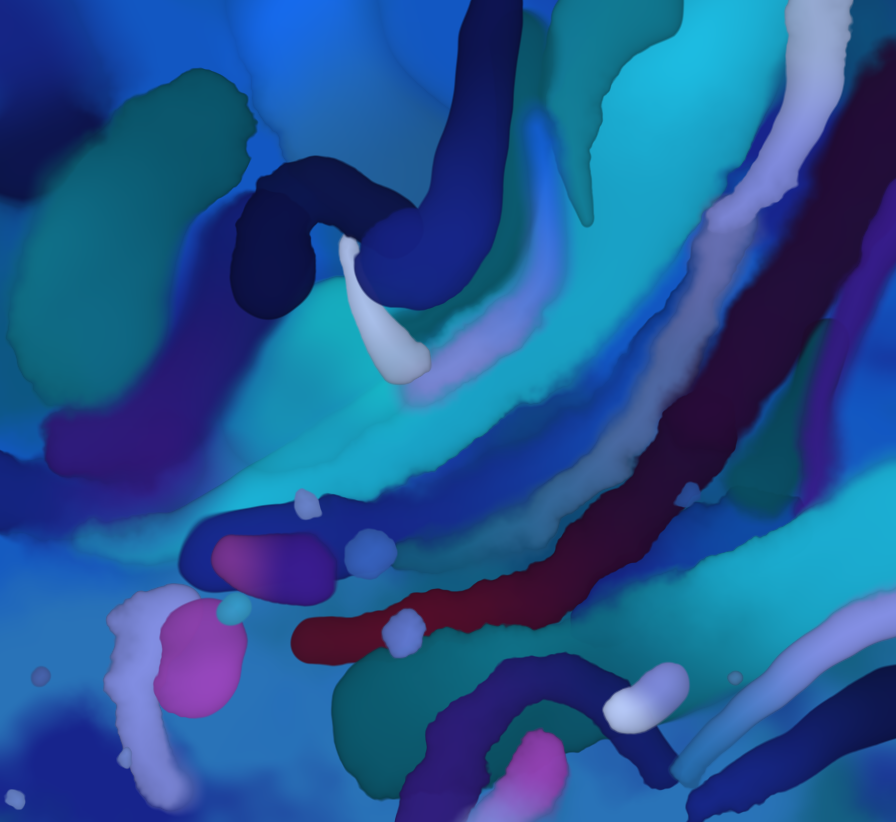
Give the GLSL for this background, as a Shadertoy shader.

```glsl
// Flowing alcohol-ink painting: blue, cyan and violet pools with wet and dry edges.
#define STEPS 10      // segments per ink stroke
#define DRY .0018     // crisp edge softness
#define DAMP .02      // half-wet edge softness
#define WET .07       // bleeding edge softness
#define WARP .07      // broad meander of the outlines
#define FRAY .035     // fine raggedness of the outlines
#define RIM .2        // pigment gathered at the edges
#define DROPS 9       // small scattered drops

const vec3 NAVY = vec3(.05, .07, .29), INDIGO = vec3(.09, .14, .55), BLUE = vec3(.07, .34, .76);
const vec3 SKY = vec3(.16, .45, .72), CYAN = vec3(.10, .65, .78), AQUA = vec3(.10, .80, .86);
const vec3 TEAL = vec3(.04, .34, .41), VIOLET = vec3(.21, .10, .52), PLUM = vec3(.14, .04, .20);
const vec3 LILAC = vec3(.48, .52, .83), PALE = vec3(.69, .76, .93), ORCHID = vec3(.58, .25, .70);
const vec3 WINE = vec3(.38, .03, .14);

vec2 pos;   // warped canvas position
vec3 paint; // colour built up so far

float hash(vec2 p) {
    vec3 q = fract(p.xyx * .1031);
    q += dot(q, q.yzx + 33.33);
    return fract((q.x + q.y) * q.z);
}

float noise(vec2 p) {
    vec2 i = floor(p), f = fract(p);
    f = f * f * (3. - 2. * f);
    vec2 e = vec2(0, 1);
    return mix(mix(hash(i), hash(i + e.yx), f.x),
               mix(hash(i + e), hash(i + e.yy), f.x), f.y);
}

float fbm(vec2 p) {
    float sum = 0., amp = .5;
    for (int i = 0; i < 4; i++) {
        sum += amp * noise(p);
        p = mat2(1.6, 1.2, -1.2, 1.6) * p + 3.7;
        amp *= .5;
    }
    return sum;
}

vec2 fbm2(vec2 p) { return vec2(fbm(p), fbm(p + 17.3)) - .47; }

// Tapered curved stroke: path = start and bend, tip = end point and both radii
void stroke(vec4 path, vec4 tip, vec3 inkStart, vec3 inkEnd, float bleed) {
    vec2 a = path.xy, b = path.zw, c = tip.xy, last = a;
    float d = 9.;
    for (int i = 1; i <= STEPS; i++) {
        float t = float(i) / float(STEPS);
        vec2 next = mix(mix(a, b, t), mix(b, c, t), t), e = next - last;
        float h = clamp(dot(pos - last, e) / max(dot(e, e), 1e-7), 0., 1.);
        float r = mix(tip.z, tip.w, t - (1. - h) / float(STEPS));
        d = min(d, length(pos - last - e * h) - r);
        last = next;
    }
    // Edges run from crisp to wet along the outline
    float wet = smoothstep(.3, .75, noise(pos * 6. + a * 37.));
    float soft = max(mix(DRY, bleed, wet), 1. / iResolution.y);
    float cover = 1. - smoothstep(-soft, soft, d);
    // Ink blends along the stroke, streaked with the flow
    vec2 axis = c - a;
    float along = dot(pos - a, axis) / max(dot(axis, axis), 1e-6);
    vec2 flow = vec2(dot(pos, vec2(.7, .7)) * 3., dot(pos, vec2(-.7, .7)) * 9.);
    float streak = noise(flow + c * 23.);
    vec3 ink = mix(inkStart, inkEnd, smoothstep(0., 1., along + .5 * (streak - .5)));
    ink *= .86 + .28 * streak;
    ink *= 1. - RIM * exp(-abs(d) / .014) - RIM * (1. - wet) * exp(-abs(d) / .002);
    paint = mix(paint, ink, cover * (.9 + .1 * streak));
}

void mainImage(out vec4 fragColor, in vec2 fragCoord) {
    vec2 p = fragCoord / iResolution.y;
    float ragged = smoothstep(.35, .7, noise(p * 7. + 4.));
    pos = p + WARP * fbm2(p * 4.) + FRAY * ragged * fbm2(p * 24.);

    // Mottled wash
    float mottle = fbm(pos * 3.);
    paint = mix(SKY, BLUE, smoothstep(.2, .6, p.y + mottle - .5));
    paint = mix(paint, INDIGO, smoothstep(.45, .68, fbm(pos * 3.5 + 8.)));
    paint = mix(paint, TEAL, .7 * smoothstep(.5, .7, fbm(pos * 3. + 21.)));

    // Upper pools
    stroke(vec4(-.02, .98, .08, .90), vec4(.03, .80, .09, .06), INDIGO, NAVY, WET);
    stroke(vec4(.36, 1., .38, .85), vec4(.50, .78, .10, .09), BLUE * 1.15, SKY * .8, WET);
    stroke(vec4(.22, .83, .11, .75), vec4(.12, .60, .08, .09), TEAL, mix(TEAL, CYAN, .4), DAMP);

    // Bright river and the strips beside it
    stroke(vec4(.12, .36, .62, .36), vec4(.88, 1.02, .02, .12), CYAN, CYAN, DAMP);
    stroke(vec4(.37, .50, .41, .55), vec4(.43, .57, .08, .10), CYAN, AQUA, WET);
    stroke(vec4(.78, 1., .66, .88), vec4(.72, .74, .07, .01), mix(TEAL, CYAN, .4), CYAN * .8, DRY);
    stroke(vec4(.64, .93, .66, .68), vec4(.49, .60, .04, .02), TEAL, TEAL, DAMP);
    stroke(vec4(.66, .83, .70, .62), vec4(.53, .54, .02, .035), BLUE * 1.15, LILAC, DAMP);
    stroke(vec4(.42, .71, .44, .62), vec4(.50, .56, .009, .03), PALE, PALE, DRY);

    // Dark arch
    stroke(vec4(-.02, .42, .12, .38), vec4(.22, .46, .05, .05), INDIGO, VIOLET, WET);
    stroke(vec4(.10, .47, .27, .46), vec4(.31, .70, .04, .065), VIOLET, INDIGO * .8, DAMP);
    stroke(vec4(.33, .66, .31, .83), vec4(.47, .73, .05, .035), NAVY, NAVY, DRY);
    stroke(vec4(.49, .69, .56, .66), vec4(.61, .98, .06, .035), INDIGO, NAVY, DRY);

    // Bands below the river
    stroke(vec4(.26, .33, .75, .32), vec4(.91, .78, .05, .025), INDIGO, BLUE, DAMP);
    stroke(vec4(.50, .32, .80, .36), vec4(.89, .74, .02, .03), mix(TEAL, SKY, .4), LILAC * .8, DAMP);
    stroke(vec4(1.01, 1.04, 1.01, .82), vec4(.88, .74, .04, .02), PALE, LILAC, DRY);
    stroke(vec4(.74, .25, .80, .32), vec4(.94, .37, .04, .05), INDIGO, BLUE * .8, DRY);
    stroke(vec4(1.02, .58, 1., .48), vec4(.92, .42, .03, .04), TEAL * .8, TEAL, DAMP);
    stroke(vec4(.38, .21, .70, .23), vec4(.86, .48, .03, .045), WINE, PLUM, DRY);
    stroke(vec4(.87, .50, .95, .58), vec4(1.10, .88, .05, .06), PLUM, PLUM, DAMP);
    stroke(vec4(1.10, .76, 1.03, .58), vec4(.99, .39, .025, .02), VIOLET, VIOLET * 1.2, DAMP);

    // Lower pools
    stroke(vec4(.50, .12, .85, .18), vec4(1.10, .37, .09, .08), TEAL, CYAN, DAMP);
    stroke(vec4(.20, .26, .12, .14), vec4(.22, .04, .04, .03), LILAC, LILAC, DAMP);
    stroke(vec4(.24, .23, .25, .20), vec4(.24, .18, .045, .05), ORCHID, ORCHID * 1.1, DRY);
    stroke(vec4(.28, .32, .31, .30), vec4(.37, .30, .03, .045), ORCHID * .8, VIOLET, DAMP);
    stroke(vec4(.52, -.03, .64, .33), vec4(.81, .06, .04, .03), VIOLET, INDIGO * .8, DRY);
    stroke(vec4(.60, -.02, .64, .04), vec4(.67, .07, .04, .03), LILAC, ORCHID, DAMP);
    stroke(vec4(.84, .05, .88, .14), vec4(1.11, .27, .015, .03), SKY, LILAC, DAMP);
    stroke(vec4(.86, .02, .98, .09), vec4(1.11, .15, .02, .045), INDIGO, NAVY, DRY);
    stroke(vec4(.77, .13, .79, .13), vec4(.81, .16, .03, .03), PALE, LILAC, DRY);

    // Scattered drops
    for (int i = 0; i < DROPS; i++) {
        vec2 id = vec2(i, 5);
        vec2 spot = vec2(hash(id), .42 * hash(id + 11.));
        float size = mix(.006, .032, pow(hash(id + 23.), 2.));
        vec3 ink = mix(i % 2 == 0 ? CYAN : BLUE, LILAC, hash(id + 31.));
        stroke(vec4(spot, spot), vec4(spot + size * .3, size, size), ink, ink, DRY);
    }
    fragColor = vec4(clamp(paint, 0., 1.), 1.);
}
```
